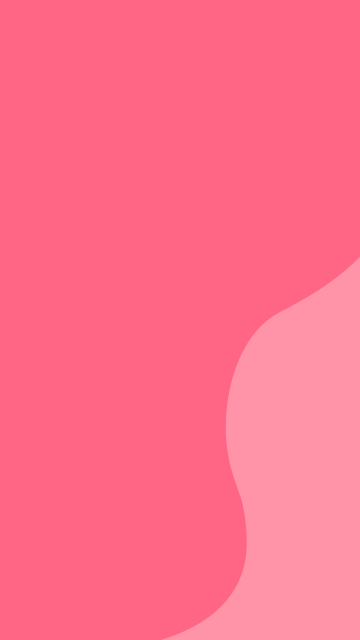
Write a WebGL 2 fragment shader that draws this background.

```glsl
#version 300 es
precision highp float;
// Flat coral background with a paler wave rising from the lower right.
// The wave's left edge is a chain of cubic Bezier curves, each solved for
// its x at the pixel's height, then smoothed by the distance in pixels.

uniform vec2 u_resolution;
out vec4 outColor;

const vec3 CORAL = vec3(1.0, 0.4, 0.522);
const vec3 PALE_PINK = vec3(1.0, 0.58, 0.66);

vec2 bezier(vec2 a, vec2 b, vec2 c, vec2 d, float t) {
    float s = 1.0 - t;
    return s * s * s * a + 3.0 * s * s * t * b + 3.0 * s * t * t * c + t * t * t * d;
}

vec2 bezierTangent(vec2 a, vec2 b, vec2 c, vec2 d, float t) {
    float s = 1.0 - t;
    return s * s * (b - a) + 2.0 * s * t * (c - b) + t * t * (d - c);
}

// Returns x and dx/dy at height y on a curve that descends from a to d.
vec2 edgeAt(vec2 a, vec2 b, vec2 c, vec2 d, float y) {
    float low = 0.0;
    float high = 1.0;
    for (int i = 0; i < 18; i++) {
        float mid = 0.5 * (low + high);
        if (bezier(a, b, c, d, mid).y > y) low = mid;
        else high = mid;
    }
    float t = 0.5 * (low + high);
    vec2 point = bezier(a, b, c, d, t);
    vec2 tangent = bezierTangent(a, b, c, d, t);
    float slope = tangent.x / tangent.y;
    // Beyond the ends, carry on along the tangent.
    return vec2(point.x + slope * (y - point.y), slope);
}

// Picks the curve that spans height y, from the top of the wave down.
vec2 waveEdge(float y) {
    vec2 crest = vec2(1.0, 0.599);
    vec2 shoulder = vec2(0.7755, 0.5117);
    vec2 hollow = vec2(0.6273, 0.332);
    vec2 waist = vec2(0.669, 0.2227);
    vec2 bulge = vec2(0.6852, 0.151);
    vec2 foot = vec2(0.4468, 0.0);

    if (y > shoulder.y)
        return edgeAt(crest, vec2(0.9375, 0.5625), vec2(0.8611, 0.5365), shoulder, y);
    if (y > hollow.y)
        return edgeAt(shoulder, vec2(0.6829, 0.4844), vec2(0.6273, 0.4115), hollow, y);
    if (y > waist.y)
        return edgeAt(hollow, vec2(0.6273, 0.2904), vec2(0.6435, 0.2604), waist, y);
    if (y > bulge.y)
        return edgeAt(waist, vec2(0.6806, 0.1992), vec2(0.6852, 0.1745), bulge, y);
    return edgeAt(bulge, vec2(0.6852, 0.0781), vec2(0.5995, 0.026), foot, y);
}

// Pixel coverage to the right of an edge, corrected for its slant.
float coverage(float x, vec2 edge, vec2 resolution) {
    float slant = edge.y * resolution.x / resolution.y;
    float pixels = (x - edge.x) * resolution.x / sqrt(1.0 + slant * slant);
    return clamp(pixels + 0.5, 0.0, 1.0);
}

void main() {
    vec2 uv = gl_FragCoord.xy / u_resolution;
    float wave = coverage(uv.x, waveEdge(uv.y), u_resolution);
    outColor = vec4(mix(CORAL, PALE_PINK, wave), 1.0);
}
```
